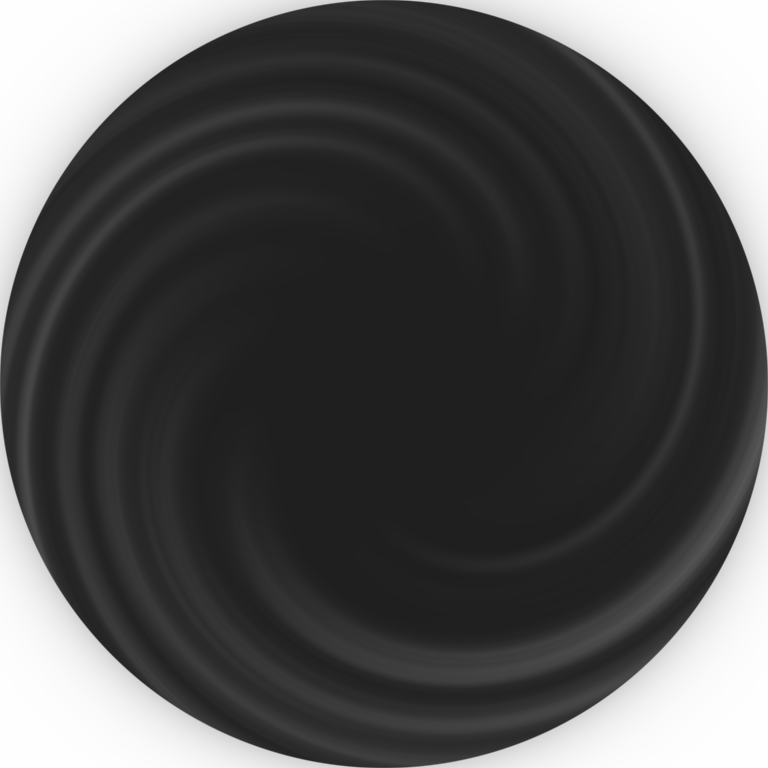
Write a Shadertoy shader that draws this background.

```glsl
const float TAU = 6.2831853;
const float TWIST = 3.1;            // radians of turn gained at the rim
const float DISC_BASE = 0.121;      // grey of the still centre
const float RIM_LIFT = 0.03;        // extra grey towards the rim
const float GLOW_START = 0.28;      // radius where the arms appear
const float GLOW_FULL = 0.95;       // radius of full arm strength
const float STREAK_GAIN = 0.05;     // strength of the fine streaks
const float PAPER = 0.997;
const float SHADOW = 0.17;
const float SHADOW_REACH = 0.06;

// Each arm: direction in degrees, half width in degrees, strength
const int ARM_COUNT = 10;
const vec3 ARMS[ARM_COUNT] = vec3[ARM_COUNT](
    vec3(178.0, 11.0, 0.150), vec3(133.0, 13.0, 0.115),
    vec3(100.0, 12.0, 0.080), vec3(66.0, 9.0, 0.090),
    vec3(29.0, 7.0, 0.110), vec3(4.0, 8.0, 0.105),
    vec3(-28.0, 11.0, 0.040), vec3(-75.0, 16.0, 0.045),
    vec3(-113.0, 5.0, 0.085), vec3(-169.0, 6.0, 0.060));

float hash(vec2 p) {
    return fract(sin(dot(p, vec2(12.9898, 78.233))) * 43758.5453);
}

// Value noise that closes on itself after "cells" steps in x
float ringNoise(vec2 p, float cells) {
    vec2 i = floor(p);
    vec2 f = fract(p);
    f = f * f * (3.0 - 2.0 * f);
    float x0 = mod(i.x, cells);
    float x1 = mod(i.x + 1.0, cells);
    float low = mix(hash(vec2(x0, i.y)), hash(vec2(x1, i.y)), f.x);
    float high = mix(hash(vec2(x0, i.y + 1.0)), hash(vec2(x1, i.y + 1.0)), f.x);
    return mix(low, high, f.y);
}

// Thin streaks that run along the arms, from 0 to 1
float streaks(float turn, float radius) {
    float sum = 0.0;
    float weight = 0.5;
    float cells = 36.0;
    for (int k = 0; k < 3; k++) {
        sum += weight * ringNoise(vec2(turn * cells, radius * 4.0 + float(k) * 17.0), cells);
        weight *= 0.6;
        cells *= 2.0;
    }
    return sum / 0.98;
}

// Soft sum of the broad arms
float armLight(float degreesAround) {
    float light = 0.0;
    for (int k = 0; k < ARM_COUNT; k++) {
        float gap = mod(degreesAround - ARMS[k].x + 180.0, 360.0) - 180.0;
        gap /= ARMS[k].y;
        light += ARMS[k].z * exp(-gap * gap);
    }
    return light;
}

float discGrey(vec2 p, float radius) {
    // Unwind the spiral so that each arm has one constant direction
    float angle = atan(p.y, p.x + 1e-6) - TWIST * radius * radius;
    float turn = fract(angle / TAU);
    float streak = streaks(turn, radius);
    float gain = smoothstep(GLOW_START, GLOW_FULL, radius);
    float arms = armLight(turn * 360.0) * mix(0.65, 1.3, streak);
    float fine = STREAK_GAIN * (streak - 0.5) * gain;
    return max(DISC_BASE - 0.01, DISC_BASE + RIM_LIFT * pow(radius, 4.0) + arms * gain + fine);
}

void mainImage(out vec4 fragColor, in vec2 fragCoord) {
    float side = min(iResolution.x, iResolution.y);
    vec2 p = (2.0 * fragCoord - iResolution.xy) / side;
    float radius = length(p);
    float pixel = 2.0 / side;

    // Pale ground with a soft shadow around the disc
    float ground = PAPER - SHADOW * exp(-max(radius - 1.0, 0.0) / SHADOW_REACH);

    float inside = 1.0 - smoothstep(1.0 - pixel, 1.0 + pixel, radius);
    float grey = mix(ground, discGrey(p, radius), inside);
    fragColor = vec4(vec3(grey), 1.0);
}
```
